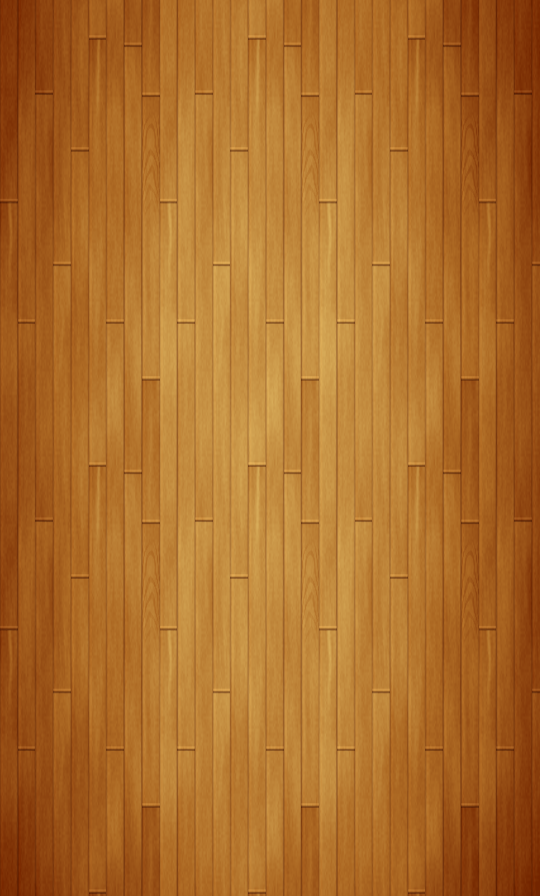
A Shadertoy shader for this texture:

```glsl
// Warm strip-wood floor: narrow upright planks in a repeating tile, lit from the centre.

float hash(vec2 p) {
    vec3 q = fract(vec3(p.xyx) * 0.1031);
    q += dot(q, q.yzx + 33.33);
    return fract((q.x + q.y) * q.z);
}

float noise(vec2 p) {
    vec2 i = floor(p), f = fract(p);
    f = f * f * (3.0 - 2.0 * f);
    return mix(mix(hash(i), hash(i + vec2(1, 0)), f.x),
               mix(hash(i + vec2(0, 1)), hash(i + vec2(1, 1)), f.x), f.y);
}

// Soft line of the given half width, never thinner than about a pixel
float line(float d, float halfWidth, float px) {
    return (1.0 - smoothstep(halfWidth - 0.5 * px, halfWidth + px, abs(d)))
         * min(1.0, 2.0 * halfWidth / px + 0.3);
}

// Dark brown through amber to pale honey
vec3 woodColor(float light) {
    vec3 amber = vec3(0.68, 0.415, 0.14);
    return light < 0.5
        ? mix(vec3(0.49, 0.19, 0.02), amber, max(light, -0.1) * 2.0)
        : mix(amber, vec3(0.83, 0.65, 0.33), min(light, 1.1) * 2.0 - 1.0);
}

void mainImage(out vec4 fragColor, in vec2 fragCoord) {
    vec2 uv = fragCoord / iResolution.xy;
    float px = 30.46 / iResolution.x;

    // Nine planks per tile, each with its own end joint, measured down the tile
    const float joints[9] = float[9](0.474, 0.756, 0.220, 0.621, 0.353,
                                     0.091, 0.756, 0.108, 0.225);
    float column = uv.x * 30.46;
    int plank = int(mod(floor(column), 9.0));
    float x = fract(column);
    float y = fract((1.0 - uv.y) * 2.098 - joints[plank]) * 24.24;

    // The last plank of the tile is cut into two pieces
    float len = 24.24, piece = float(plank);
    if (plank == 8) {
        len = y < 16.1 ? 16.1 : 8.14;
        if (y >= 16.1) { y -= 16.1; piece += 9.0; }
    }
    vec2 seed = vec2(piece * 37.0, piece * 17.0);

    // Light falling off from the centre, plus tone per piece and along it
    vec2 q = uv - vec2(0.5, 0.52);
    float light = 0.82 - 2.6 * q.x * q.x - 1.15 * q.y * q.y;
    light += 0.17 * (hash(seed + 5.0) - 0.5);
    light += 0.22 * (noise(vec2(x * 0.8, y * 0.22) + seed) - 0.5);
    light -= 0.10 * exp(-y * 0.5) * step(0.35, hash(seed + 9.0));

    // Long straight fibres, short pores and fine speckle
    float bend = x + 0.15 * noise(vec2(3.0, y * 0.3) + seed);
    light += 0.11 * (noise(vec2(bend * 4.0, y * 0.25) + seed) - 0.5);
    light += 0.08 * (noise(vec2(bend * 11.0, y * 0.9) + seed) - 0.5);
    light += 0.08 * (noise(vec2(x * 14.0, y * 6.0) + seed) - 0.5);

    // Arched figure on the first piece of the last plank
    if (plank == 8 && piece < 9.0) {
        float arch = y - 9.0 * (x - 0.5) * (x - 0.5) + 0.8 * noise(vec2(x * 3.0, y));
        light -= 0.11 * smoothstep(0.0, 0.9, sin(arch * 6.0))
               * smoothstep(0.5, 2.0, y) * (1.0 - smoothstep(4.0, 8.0, y));
    }

    // Pale, nearly straight sapwood streaks below some joints
    if (plank == 0 || plank == 5) {
        float wander = 0.62 - 0.03 * y + 0.12 * (noise(vec2(piece, y * 0.5)) - 0.5);
        light += 0.22 * line(x - wander, 0.05, 0.1) * (1.0 - smoothstep(1.5, 5.5, y));
    }

    vec3 color = woodColor(light);

    // Side seams: fine reddish groove of varying depth with a faint lit edge
    float side = x < 0.5 ? x : x - 1.0;
    float seamDepth = 0.13 + 0.17 * hash(vec2(mod(floor(column + 0.5), 9.0), 71.0));
    color *= 1.0 + 0.04 * line(side - 0.13, 0.04, px);
    color *= 1.0 - vec3(0.65, 0.95, 1.0) * seamDepth * line(side, 0.03, px);

    // End joints: dark cut under a bright bevel
    float end = y < 0.5 * len ? y : y - len;
    color += vec3(0.08, 0.075, 0.05) * line(end + 0.15, 0.04, px);
    color *= 1.0 - vec3(0.28, 0.37, 0.42) * line(end, 0.04, px);

    fragColor = vec4(clamp(color, 0.0, 1.0), 1.0);
}
```
